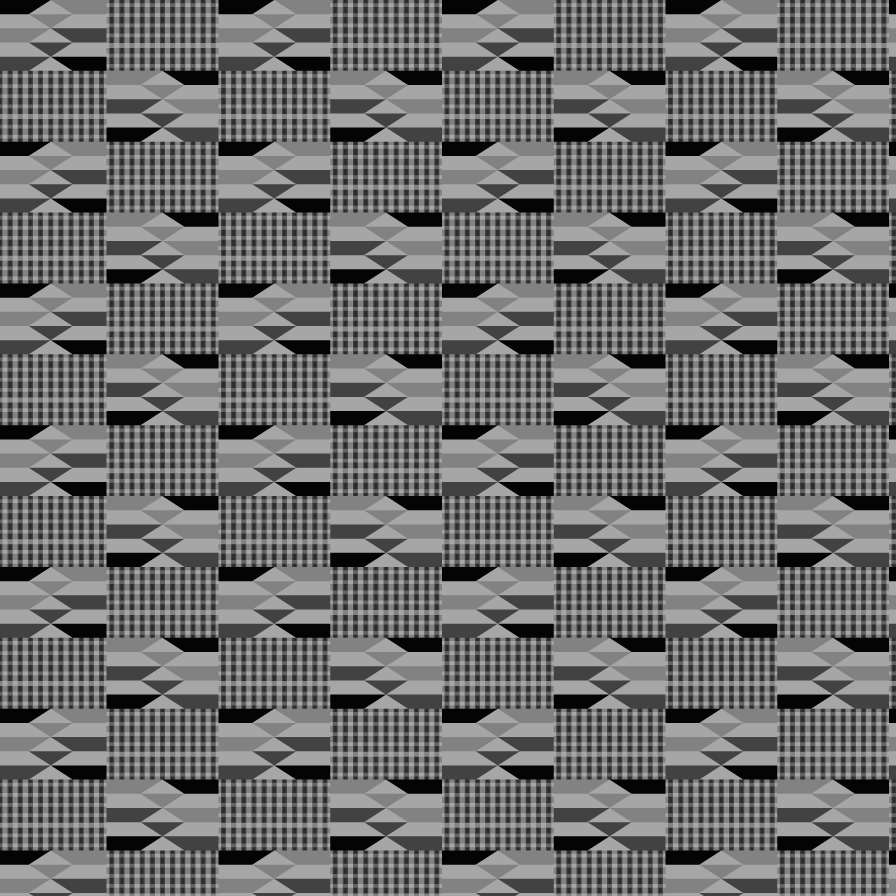
Give the GLSL for this pattern, as a WebGL 2 fragment shader.

```glsl
#version 300 es
precision highp float;

#define GRID vec2(8.017, 12.642)
#define SHIFT vec2(0.046, 0.0)
#define BANDS 5.0
#define HALF_WIDTH 0.197
#define WARPS 11.0
#define WEFTS 7.0
#define WARP_HALF 0.25
#define CORE_HALF 0.14
#define WEFT_HALF 0.19
#define BRIGHT_Y 0.643
#define BRIGHT_HALF 0.035
#define SAMPLES 4

uniform vec2 u_resolution;
out vec4 fragColor;

const float BLACK = 0.015;
const float DEEP = 0.17;
const float DARK = 0.26;
const float SHADE = 0.39;
const float MID = 0.51;
const float LIGHT = 0.65;

// Side shades cycle from one band pair to the next
float sideShade(float k) {
  k = mod(k, 3.0);
  return k < 0.5 ? BLACK : (k < 1.5 ? MID : DARK);
}

// Stacked triangles over horizontal bands
float motif(vec2 q) {
  float row = q.y * BANDS;
  float band = floor(row);
  float t = fract(row);
  float k = floor(band * 0.5);
  float d = abs(q.x - 0.5);
  float next = sideShade(k + 1.0);
  if (mod(band, 2.0) > 0.5) return d < HALF_WIDTH * (1.0 - t) ? next : LIGHT;
  if (d < HALF_WIDTH * t) return LIGHT;
  return q.x < 0.5 ? sideShade(k) : next;
}

// Dark warp stripes crossed by pale weft lines
float weave(vec2 q) {
  float warp = abs(fract(q.x * WARPS) - 0.5);
  bool weft = abs(fract(q.y * WEFTS) - 0.5) < WEFT_HALF;
  bool bright = abs(q.y - BRIGHT_Y) < BRIGHT_HALF;
  if (warp > WARP_HALF) return weft || bright ? LIGHT : MID;
  if (bright) return MID;
  if (weft) return SHADE;
  return warp < CORE_HALF ? DEEP : DARK;
}

// Checkerboard of both blocks, the motif mirrored on odd rows
float cloth(vec2 p) {
  vec2 g = vec2(p.x, 1.0 - p.y) * GRID + SHIFT;
  vec2 id = floor(g);
  vec2 q = fract(g);
  if (mod(id.x + id.y, 2.0) > 0.5) return weave(q);
  if (mod(id.y, 2.0) > 0.5) q.x = 1.0 - q.x;
  return motif(q);
}

void main() {
  // Average subpixel samples to smooth every edge
  float sum = 0.0;
  for (int j = 0; j < SAMPLES; j++) {
    for (int i = 0; i < SAMPLES; i++) {
      vec2 jitter = (vec2(i, j) + 0.5) / float(SAMPLES) - 0.5;
      sum += cloth((gl_FragCoord.xy + jitter) / u_resolution);
    }
  }
  fragColor = vec4(vec3(sum / float(SAMPLES * SAMPLES)), 1.0);
}
```
